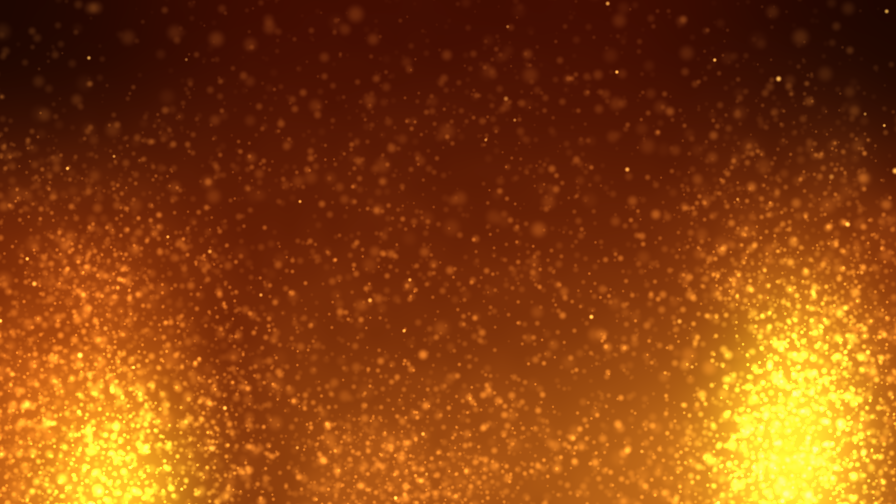
Reproduce this background procedurally as a Shadertoy shader.

```glsl
// Glowing ember dust rising in two golden plumes over a dark amber haze.

#define LAYERS 11
#define FINE_CELL 0.020
#define COARSE_CELL 0.046
#define DUST_GAIN 0.72
#define VEIL_GAIN 0.20
#define BOKEH_GAIN 0.19
#define SPARK_GAIN 0.85
#define LEFT_X 0.130
#define RIGHT_X 0.885

const vec3 EMBER = vec3(0.64, 0.44, 0.17);
const vec3 GOLD = vec3(0.74, 0.92, 0.26);
const vec3 SPARK = vec3(0.95, 0.80, 0.36);

// Integer hash: three random values in 0..1 per cell and layer.
vec3 hash3(vec2 cell, int layer) {
    uvec3 v = uvec3(ivec3(ivec2(cell), layer));
    v = v * 1664525u + 1013904223u;
    v += v.yzx * v.zxy;
    v ^= v >> 16u;
    v += v.yzx * v.zxy;
    return vec3(v >> 8u) / 16777216.0;
}

float valueNoise(vec2 p) {
    vec2 i = floor(p), f = fract(p);
    f = f * f * (3.0 - 2.0 * f);
    float low = mix(hash3(i, 90).x, hash3(i + vec2(1, 0), 90).x, f.x);
    float high = mix(hash3(i + vec2(0, 1), 90).x, hash3(i + vec2(1, 1), 90).x, f.x);
    return mix(low, high, f.y);
}

// Soft elliptical falloff.
float blob(vec2 uv, vec2 center, vec2 size) {
    vec2 d = (uv - center) / size;
    return exp(-dot(d, d));
}

// Brightness of the two plume cores.
float heatAt(vec2 uv) {
    return 1.25 * blob(uv, vec2(RIGHT_X, 0.11), vec2(0.080, 0.25))
         + 0.95 * blob(uv, vec2(LEFT_X, 0.0), vec2(0.080, 0.20));
}

// Chance that a cell holds a particle.
float densityAt(vec2 uv) {
    float left = blob(uv, vec2(0.10, uv.y), vec2(0.14, 1.0)) * smoothstep(0.90, 0.15, uv.y);
    float right = blob(uv, vec2(0.90, uv.y), vec2(0.115, 1.0)) * smoothstep(1.0, 0.18, uv.y);
    float floorDust = 0.55 * blob(uv, vec2(0.47, 0.0), vec2(0.16, 0.17));
    float drift = 0.17 * smoothstep(1.5, 0.3, uv.y) * (0.5 + blob(uv, vec2(0.47, uv.y), vec2(0.2, 1.0)));
    float clumps = valueNoise(uv * vec2(16.0, 9.0)) + 0.6 * valueNoise(uv * vec2(43.0, 24.0) + 7.0);
    return (left + right + floorDust + drift) * (0.2 + clumps);
}

vec3 haze(vec2 uv) {
    vec3 color = mix(vec3(0.57, 0.26, 0.05), vec3(0.41, 0.13, 0.018), smoothstep(0.0, 0.55, uv.y));
    color = mix(color, vec3(0.25, 0.045, 0.003), smoothstep(0.4, 1.0, uv.y));
    float side = smoothstep(0.15, 0.52, abs(uv.x - 0.5));
    color *= 1.0 - 0.55 * side * smoothstep(0.50, 0.92, uv.y);
    color += vec3(0.15, 0.13, 0.035) * blob(uv, vec2(0.76, 0.06), vec2(0.17, 0.34));
    color -= vec3(0.11, 0.08, 0.02) * blob(uv, vec2(0.26, 0.12), vec2(0.06, 0.35));
    color += vec3(0.15, 0.07, 0.01) * blob(uv, vec2(0.09, 0.22), vec2(0.15, 0.30));
    color += vec3(0.11, 0.07, 0.015) * blob(uv, vec2(0.91, 0.40), vec2(0.12, 0.26));
    return color + vec3(0.34, 0.43, 0.08) * heatAt(uv);
}

// One disc per cell of a turned grid. Returns (coverage, random) and its center.
vec2 disc(vec2 p, float cellSize, vec2 radii, int layer, out vec2 center, out float chance) {
    float angle = 0.4 + 1.7 * float(layer);
    mat2 turn = mat2(cos(angle), sin(angle), -sin(angle), cos(angle));
    vec2 q = turn * p / cellSize, cell = floor(q);
    vec3 rnd = hash3(cell, layer), extra = hash3(cell, layer + 40);
    float radius = mix(radii.x, radii.y, extra.x * extra.x);
    vec2 spot = cell + mix(vec2(radius), vec2(1.0 - radius), rnd.xy);
    center = (spot * cellSize) * turn;
    chance = rnd.z;
    return vec2(smoothstep(radius, radius * 0.1, length(q - spot)), extra.y);
}

void mainImage(out vec4 fragColor, in vec2 fragCoord) {
    vec2 p = fragCoord / iResolution.y;
    vec2 toUv = vec2(iResolution.y / iResolution.x, 1.0);
    vec3 color = haze(p * toUv);
    vec2 center;
    float chance;

    // Veil of dust too fine to resolve
    color += VEIL_GAIN * min(densityAt(p * toUv), 1.0) * EMBER;

    // Dust, from fine to coarse grains
    for (int i = 0; i < LAYERS; i++) {
        float cellSize = mix(FINE_CELL, COARSE_CELL, float(i) / float(LAYERS - 1));
        vec2 grain = disc(p, cellSize, vec2(0.18, 0.38), i, center, chance);
        vec2 uv = center * toUv;
        float heat = heatAt(uv);
        float visible = step(chance, min(densityAt(uv), 0.8));
        float glow = (0.16 + 0.84 * grain.y * grain.y) * (0.72 + 0.75 * heat);
        glow *= smoothstep(1.4, 0.3, uv.y);
        color += DUST_GAIN * visible * grain.x * glow * mix(EMBER, GOLD, min(heat * 1.4, 1.0));
    }

    // Large out of focus discs
    for (int i = 20; i < 24; i++) {
        vec2 bokeh = disc(p, 0.08, vec2(0.13, 0.32), i, center, chance);
        color += BOKEH_GAIN * step(chance, 0.42) * bokeh.x * (0.3 + bokeh.y) * EMBER;
    }

    // Rare sharp sparks
    vec2 spark = disc(p, 0.095, vec2(0.05, 0.11), 30, center, chance);
    color += SPARK_GAIN * step(chance, 0.26) * spark.x * (0.4 + 0.6 * spark.y) * SPARK;

    fragColor = vec4(clamp(color, vec3(0.0), vec3(1.0, 0.98, 0.6)), 1.0);
}
```
